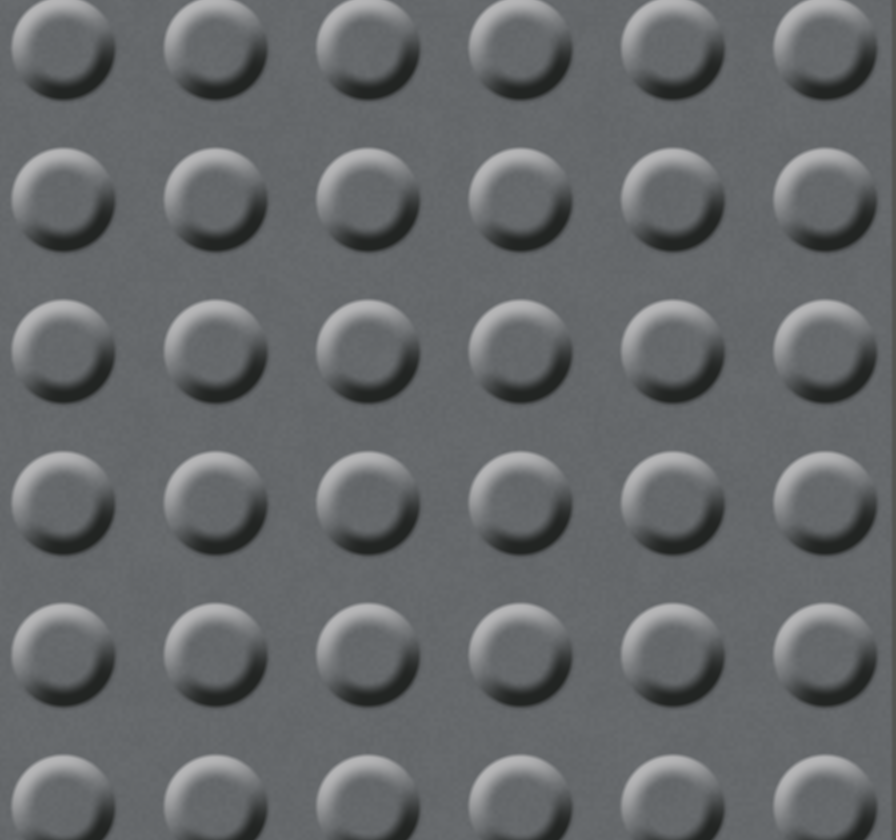
Give the GLSL for this pattern, as a Shadertoy shader.

```glsl
// Grey rubber flooring with a square grid of raised, bevelled round studs.

float hash(vec2 p) {
    p = fract(p * vec2(0.1031, 0.1137));
    p += dot(p, p.yx + 33.33);
    return fract((p.x + p.y) * p.x * 9.7);
}

float valueNoise(vec2 p) {
    vec2 cell = floor(p), f = fract(p);
    f = f * f * (3.0 - 2.0 * f);
    return mix(mix(hash(cell), hash(cell + vec2(1, 0)), f.x),
               mix(hash(cell + vec2(0, 1)), hash(cell + vec2(1, 1)), f.x), f.y);
}

void mainImage(out vec4 fragColor, in vec2 fragCoord) {
    vec2 uv = fragCoord / iResolution.y;

    // Six columns and six rows of studs
    vec2 pitch = vec2(0.1814, 0.1806);
    vec2 grid = (uv - vec2(0.0755, 0.0395)) / pitch + 0.5;
    vec2 local = (fract(grid) - 0.5) * pitch;
    float radius = length(local);

    // Rubber with fine grain and faint broad mottling
    vec3 rubber = vec3(0.398, 0.410, 0.420);
    rubber += 0.018 * (valueNoise(uv * 210.0) - 0.5);
    rubber += 0.012 * (valueNoise(uv * 35.0) - 0.5);

    // Bevel lit from the upper left, fading into the flat top
    float facing = dot(local / max(radius, 0.0001), normalize(vec2(-0.46, 0.89)));
    float blur = 0.0025 + 0.7 / iResolution.y;
    float rim = 1.0 - smoothstep(0.0615 - blur, 0.0615 + blur, radius);
    float lit = rim * smoothstep(0.030, 0.056, radius) * smoothstep(-0.25, 1.0, facing);
    float shaded = rim * smoothstep(0.031, 0.050, radius) * smoothstep(-0.05, 0.85, -facing);

    vec3 color = mix(rubber, vec3(0.71, 0.71, 0.715), lit);
    color = mix(color, vec3(0.135, 0.145, 0.138), shaded);

    // Soft contact shadow just outside the lower right rim
    float shadow = (1.0 - rim) * (1.0 - smoothstep(0.061, 0.069, radius));
    color *= 1.0 - 0.18 * shadow * max(-facing, 0.0);

    // Darker seam along the right border
    float seam = smoothstep(0.993, 0.998, fragCoord.x / iResolution.x);
    color = mix(color, vec3(0.32, 0.32, 0.30), 0.8 * seam);

    fragColor = vec4(color, 1.0);
}
```
